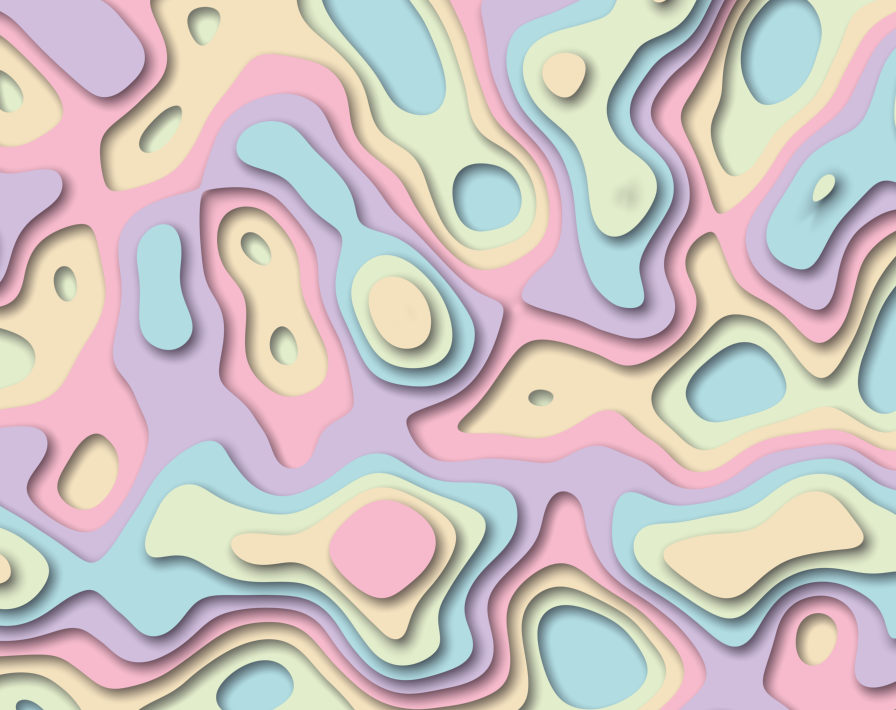
Write a Shadertoy shader that draws this background.

```glsl
const vec3 PAPER[5] = vec3[5](
    vec3(0.965, 0.730, 0.800),   // pink
    vec3(0.818, 0.745, 0.868),   // lilac
    vec3(0.690, 0.863, 0.886),   // aqua
    vec3(0.886, 0.930, 0.796),   // mint
    vec3(0.957, 0.886, 0.745));  // cream

// Random unit vector for a lattice cell
vec2 cellGradient(vec2 cell) {
    uvec2 k = uvec2(ivec2(cell)) * uvec2(1597u, 3571u);
    uint n = (k.x ^ (k.y << 7)) * 27183u + k.y;
    n = (n ^ (n >> 15)) * 73856093u;
    n = (n ^ (n >> 13)) * 19349u;
    float angle = float((n >> 8) & 65535u) / 65536.0 * 6.28319;
    return vec2(cos(angle), sin(angle));
}

float gradientNoise(vec2 p) {
    vec2 cell = floor(p), f = p - cell, e = vec2(0.0, 1.0);
    vec2 w = f * f * f * (f * (f * 6.0 - 15.0) + 10.0);
    float a = dot(cellGradient(cell), f);
    float b = dot(cellGradient(cell + e.yx), f - e.yx);
    float c = dot(cellGradient(cell + e.xy), f - e.xy);
    float d = dot(cellGradient(cell + e.yy), f - e.yy);
    return mix(mix(a, b, w.x), mix(c, d, w.x), w.y);
}

// Terrain height, where each whole number starts a new sheet
float height(vec2 p) {
    float broad = gradientNoise(p * 3.9 + vec2(11.3, 5.6));
    float detail = gradientNoise(mat2(0.8, 0.6, -0.6, 0.8) * p * 6.5 + 31.7);
    return (broad + 0.35 * detail) * 7.9 + 0.83;
}

// Height in x, steepness in y (softly kept above zero)
vec2 heightAndSlope(vec2 p) {
    float h = height(p), e = 0.002;
    vec2 slope = vec2(height(p + vec2(e, 0.0)), height(p + vec2(0.0, e))) - h;
    return vec2(h, sqrt(dot(slope, slope) / (e * e) + 16.0));
}

void mainImage(out vec4 fragColor, in vec2 fragCoord) {
    vec2 p = fragCoord / iResolution.y;
    float pixel = 0.75 / iResolution.y;
    vec2 here = heightAndSlope(p);
    vec2 towardLight = heightAndSlope(p + vec2(-0.007, 0.008));

    // Stack the sheets from the bottom, each casting a soft shadow first
    vec3 color = PAPER[2];
    for (int level = -2; level <= 5; level++) {
        float edge = (here.x - float(level)) / here.y;
        float casterEdge = (towardLight.x - float(level)) / towardLight.y;
        float shadow = smoothstep(-0.016, 0.016, casterEdge);
        color *= mix(vec3(1.0), vec3(0.42, 0.40, 0.43), shadow);
        color = mix(color, PAPER[(level + 5) % 5], smoothstep(-pixel, pixel, edge));
    }
    fragColor = vec4(color, 1.0);
}
```
